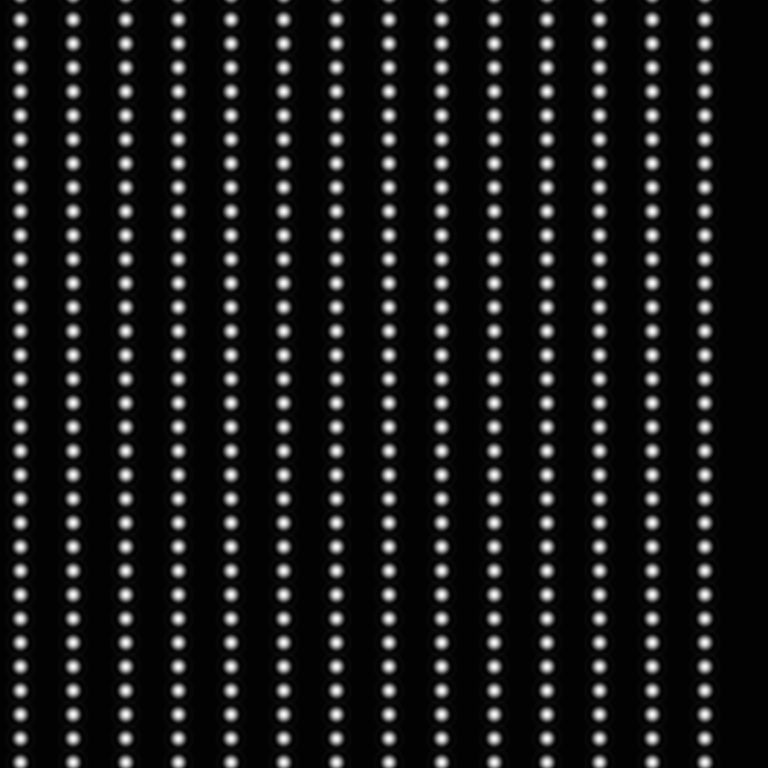
A WebGL 2 fragment shader for this pattern:

```glsl
#version 300 es
precision highp float;
// Columns of soft white dots on near-black, like rows of focused light spots.
// Each dot is a smooth polynomial core with a faint diffraction halo around it;
// the nearest column and three nearest rows are summed at every point.

#define COLUMN_COUNT 14.0
#define COLUMN_PITCH 0.06855
#define ROW_PITCH 0.0312
#define FIRST_DOT vec2(0.0267, 0.0072)
#define CORE_RADIUS 0.0136
#define CORE_FALLOFF 2.2
#define CORE_PEAK 0.97
#define HALO_RADIUS 0.0180
#define HALO_WIDTH 0.0026
#define HALO_PEAK 0.022
#define BACKGROUND 0.007

uniform vec2 u_resolution;
out vec4 fragColor;

// Brightness of one dot at an offset from its centre
float dotLight(vec2 offset) {
    float dist = length(offset);
    float coreRatio = dist / CORE_RADIUS;
    float core = pow(max(1.0 - coreRatio * coreRatio, 0.0), CORE_FALLOFF);
    float haloRatio = (dist - HALO_RADIUS) / HALO_WIDTH;
    return CORE_PEAK * core + HALO_PEAK * exp(-haloRatio * haloRatio);
}

void main() {
    vec2 uv = gl_FragCoord.xy / u_resolution;
    vec2 pitch = vec2(COLUMN_PITCH, ROW_PITCH);

    // Nearest dot; the last column leaves a bare margin on the right
    vec2 cell = floor((uv - FIRST_DOT) / pitch + 0.5);
    cell.x = clamp(cell.x, 0.0, COLUMN_COUNT - 1.0);

    // Sum neighbouring rows so that their halos overlap
    float light = BACKGROUND;
    for (int row = -1; row <= 1; row++) {
        vec2 centre = FIRST_DOT + (cell + vec2(0.0, float(row))) * pitch;
        light += dotLight(uv - centre);
    }
    fragColor = vec4(vec3(min(light, 1.0)), 1.0);
}
```
